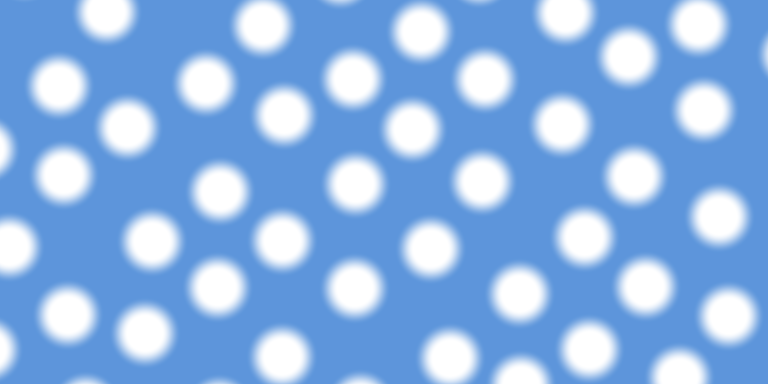
This pattern is drawn by a Shadertoy shader. Its source:

```glsl
// Soft white polka dots scattered along loose diagonals over flat blue.

const float MIN_GAP = 0.205;    // closer neighbours push each other apart

// Lattice steps in canvas heights: one rises to the right, one falls
const mat2 LATTICE = mat2(0.178, 0.143, 0.205, -0.135);

vec2 hash22(vec2 p) {
    vec3 q = fract(p.xyx * vec3(0.1031, 0.1030, 0.0973));
    q += dot(q, q.yzx + 33.33);
    return fract((q.xx + q.yz) * q.zy);
}

// Lattice point moved to a random place in a small disc
vec2 scatteredPoint(vec2 id) {
    vec2 h = hash22(id + 57.0);
    float angle = 6.2832 * h.x;
    return LATTICE * id + 0.054 * sqrt(h.y) * vec2(cos(angle), sin(angle));
}

// Scattered point after one step of repulsion from its neighbours
vec2 dotCenter(vec2 id) {
    vec2 center = scatteredPoint(id);
    vec2 push = vec2(0.0);
    for (int j = -1; j <= 1; j++)
    for (int i = -1; i <= 1; i++) {
        if (i == 0 && j == 0) continue;
        vec2 away = center - scatteredPoint(id + vec2(i, j));
        float gap = max(length(away), 0.001);
        push += away / gap * 0.5 * max(MIN_GAP - gap, 0.0);
    }
    return center + push;
}

void mainImage(out vec4 fragColor, in vec2 fragCoord) {
    vec2 p = fragCoord / iResolution.y + vec2(0.35, 0.2);
    vec2 cell = floor(inverse(LATTICE) * p + 0.5);

    // Distance to the nearest dot center
    float nearest = 1.0;
    for (int j = -2; j <= 2; j++)
    for (int i = -2; i <= 2; i++)
        nearest = min(nearest, distance(p, dotCenter(cell + vec2(i, j))));

    // Blurred rim between dot and ground
    float coverage = 1.0 - smoothstep(0.044, 0.0945, nearest);

    vec3 blue = vec3(0.364, 0.586, 0.859);
    vec3 white = vec3(1.0);
    fragColor = vec4(mix(blue, white, coverage), 1.0);
}
```
